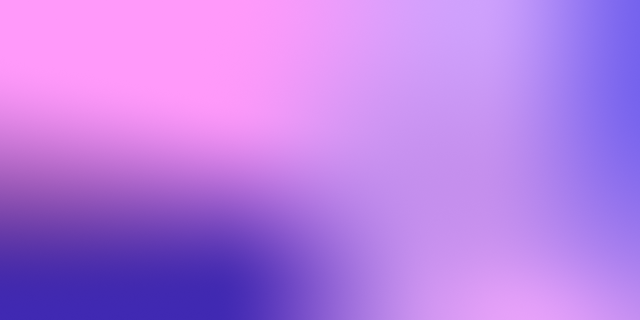
Reproduce this background procedurally as a Shadertoy shader.

```glsl
#define PINK   vec3(1.00, 0.60, 0.98)
#define LILAC  vec3(0.81, 0.63, 0.99)
#define ORCHID vec3(0.77, 0.56, 0.93)
#define INDIGO vec3(0.25, 0.16, 0.70)
#define PLUM   vec3(0.32, 0.16, 0.52)
#define BLUE   vec3(0.45, 0.38, 0.93)
#define GLOW   vec3(0.92, 0.64, 0.98)
#define GLOW_CENTER vec2(0.84, 0.0)
#define GLOW_RADIUS vec2(0.165, 0.20)
#define DITHER (1.0 / 255.0)

// Falls from one at lo to zero at hi
float fadeOut(float lo, float hi, float x) {
    return 1.0 - smoothstep(lo, hi, x);
}

float hash(vec2 p) {
    vec3 q = fract(vec3(p.xyx) * 0.1031);
    q += dot(q, q.yzx + 33.33);
    return fract((q.x + q.y) * q.z);
}

void mainImage(out vec4 fragColor, in vec2 fragCoord) {
    vec2 uv = fragCoord / iResolution.xy;

    // Pink to lilac across the top, settling into orchid below
    vec3 color = mix(PINK, LILAC, smoothstep(0.35, 0.75, uv.x));
    float orchid = smoothstep(0.30, 0.70, uv.x) * fadeOut(0.40, 1.0, uv.y);
    color = mix(color, ORCHID, orchid);

    // Soft glow rising from the lower right
    vec2 offset = (uv - GLOW_CENTER) / GLOW_RADIUS;
    color = mix(color, GLOW, exp(-dot(offset, offset)));

    // Shadow in the lower left, its upper rim sloping down to the right
    float rim = 0.83 - 0.39 * uv.x;
    float shadow = fadeOut(0.08, rim, uv.y) * fadeOut(0.33, 0.69, uv.x);
    float plum = smoothstep(0.0, 0.5, uv.y) * fadeOut(0.0, 0.6, uv.x);
    color = mix(color, mix(INDIGO, PLUM, plum), shadow);

    // Blue light along the right edge, strongest at the top
    float blue = smoothstep(0.74, 1.03, uv.x) * smoothstep(-0.25, 0.75, uv.y);
    color = mix(color, BLUE, blue);

    // Faint dither against banding
    color += (hash(fragCoord) - 0.5) * DITHER;
    fragColor = vec4(clamp(color, 0.0, 1.0), 1.0);
}
```
